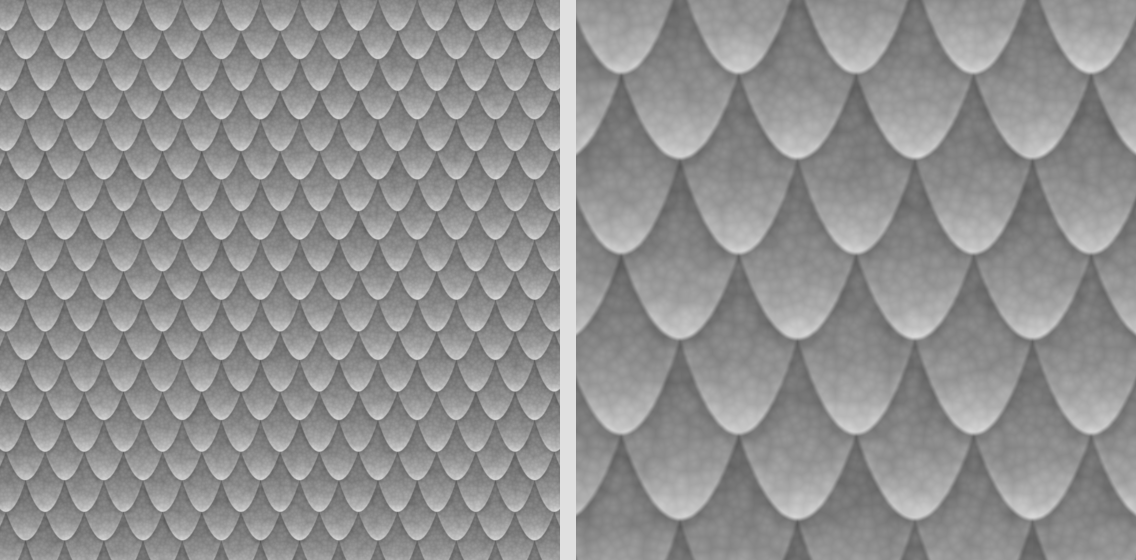
Left: the whole. Right: its middle third, enlarged.
Give the GLSL for this pattern, as a three.js fragment shader.

```glsl
// Overlapping grey scales in staggered rows, pale at the tip and dark at the root.
// Each scale is a parabola; rows are painted from low to high so upper ones overlap,
// with a soft contact shadow, a faint rim light and cellular grain.
#define COLUMNS 14.3        // scales across
#define ROW_PAIRS 9.31      // pairs of staggered rows up
#define ORIGIN vec2(0.0456, 0.0352) // tip of one even-row scale
#define EVEN_SHARE 0.473    // part of a row pair taken by the even row
#define TIP_GREY 0.80
#define ROOT_GREY 0.415
#define FALLOFF 0.040       // height over which the tip light fades
#define EDGE 0.0017         // half width of the soft edge
#define SHADOW_WIDTH 0.009
#define SHADOW 0.11
#define RIM 0.035
#define GRAIN 0.06

varying vec2 vUv;

vec2 hash2(vec2 p) {
  vec2 q = vec2(dot(p, vec2(127.1, 311.7)), dot(p, vec2(269.5, 183.3)));
  return fract(sin(q) * 43758.5);
}

// Distance to the nearest scattered point
float cellNoise(vec2 p) {
  vec2 cell = floor(p);
  vec2 f = p - cell;
  float nearest = 2.0;
  for (int j = -1; j <= 1; j++) {
    for (int i = -1; i <= 1; i++) {
      vec2 offset = vec2(float(i), float(j));
      vec2 toPoint = offset + hash2(cell + offset) - f;
      nearest = min(nearest, dot(toPoint, toPoint));
    }
  }
  return sqrt(nearest);
}

// Paint one row of scales over the grey already below it
float paintRow(float below, vec2 uv, float row) {
  float pairHeight = 1.0 / ROW_PAIRS;
  float odd = mod(row, 2.0);
  float tipY = ORIGIN.y + pairHeight * (floor(row * 0.5) + odd * EVEN_SHARE);
  float rise = pairHeight * mix(EVEN_SHARE, 1.0 - EVEN_SHARE, odd);

  // Local coordinates: across runs from -1 to 1, height starts at the tip
  float column = (uv.x - ORIGIN.x) * COLUMNS + 0.5 * odd + 0.5;
  float across = 2.0 * fract(column) - 1.0;
  float height = uv.y - tipY;

  // Approximate signed distance to the parabola, positive inside
  float slope = 4.0 * COLUMNS * rise * across;
  float inside = (height - rise * across * across) / sqrt(1.0 + slope * slope);

  // Tip gradient, rim light and a small tone change per scale
  float fade = exp(-max(height, 0.0) / FALLOFF);
  float tone = mix(ROOT_GREY, TIP_GREY, fade);
  tone += RIM * fade * (1.0 - smoothstep(0.0, 0.007, inside));
  tone += 0.02 * (hash2(vec2(floor(column), row)).x - 0.5);

  below *= 1.0 - SHADOW * smoothstep(-SHADOW_WIDTH, 0.0, inside);
  return mix(below, tone, smoothstep(-EDGE, EDGE, inside));
}

void main() {
  float baseRow = floor((vUv.y - ORIGIN.y) * ROW_PAIRS * 2.0);
  float grey = ROOT_GREY;
  for (int i = -2; i <= 1; i++) {
    grey = paintRow(grey, vUv, baseRow + float(i));
  }

  // Fine and coarse mottling
  float mottle = cellNoise(vUv * 150.0) + cellNoise(vUv * 55.0 + 7.3) - 0.95;
  grey -= GRAIN * mottle;

  gl_FragColor = vec4(vec3(grey), 1.0);
}
```
